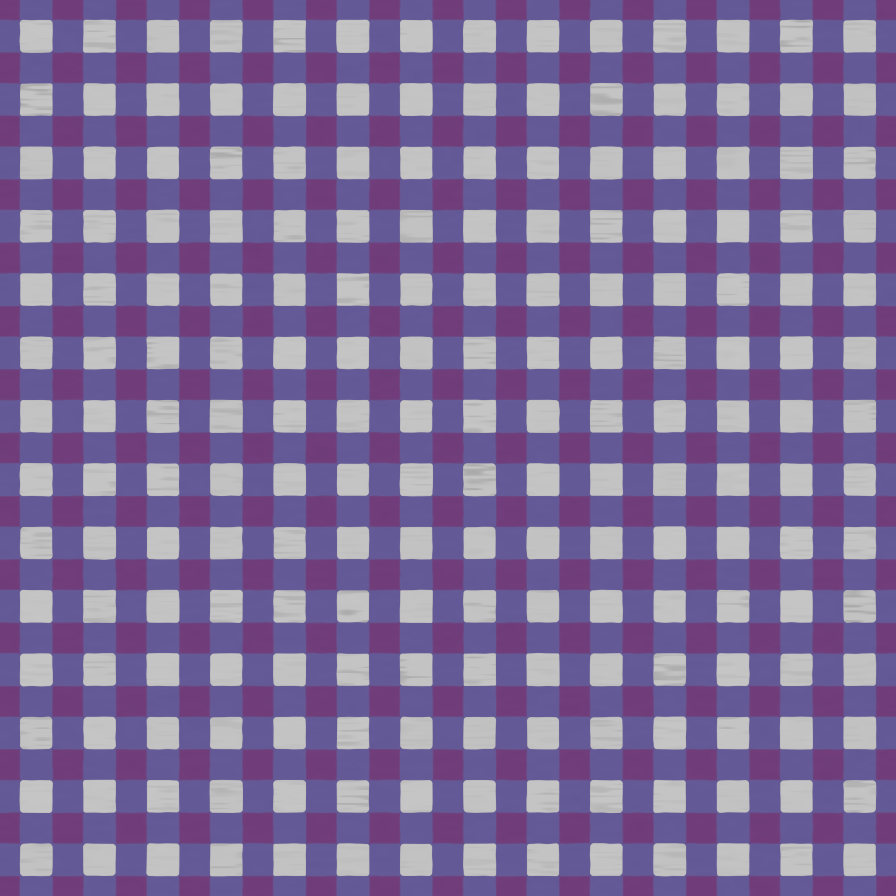
Write a Shadertoy shader that draws this pattern.

```glsl
float hash(vec2 p) {
    vec3 q = fract(vec3(p.xyx) * 0.1031);
    q += dot(q, q.yzx + 33.33);
    return fract((q.x + q.y) * q.z);
}

float noise(vec2 p) {
    vec2 i = floor(p), f = fract(p);
    f = f * f * (3.0 - 2.0 * f);
    return mix(mix(hash(i), hash(i + vec2(1, 0)), f.x),
               mix(hash(i + vec2(0, 1)), hash(i + vec2(1, 1)), f.x), f.y);
}

float roundedBox(vec2 p, float halfSize, float radius) {
    vec2 q = abs(p) - halfSize + radius;
    return length(max(q, 0.0)) + min(max(q.x, q.y), 0.0) - radius;
}

void mainImage(out vec4 fragColor, in vec2 fragCoord) {
    const float period = 0.0707;
    vec2 grid = (fragCoord - 0.5 * iResolution.xy) / iResolution.y / period;
    float pixel = 1.0 / (iResolution.y * period);

    // Cells centred on the pale squares, with slightly wavering edges
    vec2 cell = floor(grid);
    vec2 local = grid - cell - 0.5;
    vec2 seed = cell + 40.0;
    vec2 wobble = vec2(noise(grid * 7.0 + 200.0), noise(grid * 7.0 + 300.0)) - 0.5;
    vec2 p = local + 0.012 * wobble;

    // Woven bands and the darker squares where they cross
    vec2 band = smoothstep(-0.5 * pixel, 0.5 * pixel, abs(p) - 0.254);
    vec3 color = mix(vec3(0.39, 0.35, 0.59), vec3(0.44, 0.24, 0.48), band.x * band.y);

    // Faint seams along the band edges
    vec2 seam = 1.0 - smoothstep(0.0, 0.012 + pixel, abs(abs(p) - 0.254));
    color = mix(color, vec3(0.39, 0.36, 0.58), 0.35 * max(seam.x, seam.y));

    // Pale squares with varied corners
    float radius = mix(0.02, 0.065, sqrt(hash(seed + 7.0)));
    float square = roundedBox(p, 0.257 + 0.006 * (hash(seed) - 0.5), radius);
    float coverage = 1.0 - smoothstep(-0.6 * pixel, 0.6 * pixel, square);

    // Fine horizontal brush streaks, stronger in some squares
    float streak = noise(vec2(grid.x * 2.5, grid.y * 26.0) + 500.0);
    float wear = mix(0.015, 0.1, pow(hash(seed + 19.0), 3.0));
    vec3 pale = vec3(0.765) - wear * smoothstep(0.5, 0.95, streak);
    pale += 0.012 * (hash(seed + 31.0) - 0.5);
    pale = mix(pale, vec3(0.72, 0.67, 0.70), 0.5 * smoothstep(-0.02, 0.0, square));
    color = mix(color, pale, coverage);

    // Slight cloth unevenness
    color += 0.008 * (noise(grid * vec2(4.0, 12.0) + 700.0) - 0.5);
    fragColor = vec4(color, 1.0);
}
```
